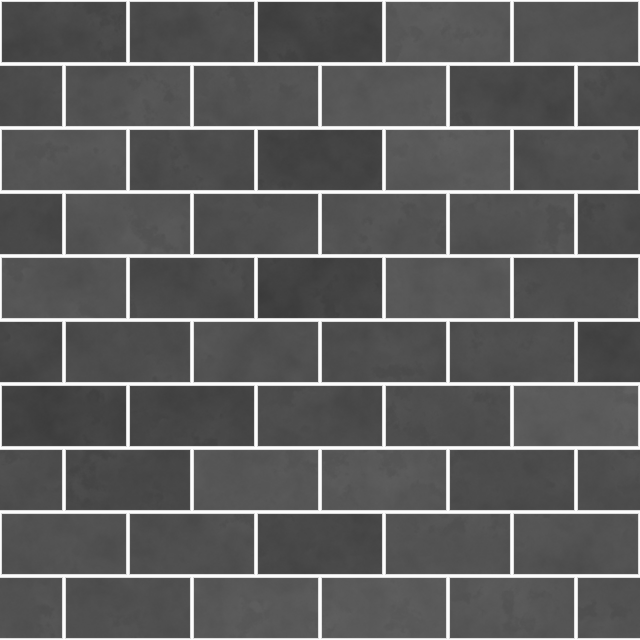
Write a Shadertoy shader that draws this texture.

```glsl
// Charcoal bricks in a half-offset running bond with thin white joints.
// Each brick gets a hashed tone and its own patch of cloudy noise; brick
// indices wrap at the canvas border, so the surface tiles without a seam.

const vec2 BRICK_COUNT = vec2(5.0, 10.0);
const float JOINT_WIDTH = 0.0058;
const vec3 JOINT_COLOR = vec3(0.992);
const vec3 DARK_BRICK = vec3(0.262);
const vec3 LIGHT_BRICK = vec3(0.358);

float hash(vec2 p) {
    return fract(sin(dot(p, vec2(127.1, 311.7))) * 43758.545);
}

float valueNoise(vec2 p) {
    vec2 i = floor(p);
    vec2 f = fract(p);
    f = f * f * (3.0 - 2.0 * f);
    float low = mix(hash(i), hash(i + vec2(1.0, 0.0)), f.x);
    float high = mix(hash(i + vec2(0.0, 1.0)), hash(i + vec2(1.0, 1.0)), f.x);
    return mix(low, high, f.y);
}

// Layered noise, each octave rotated to hide the lattice.
float cloud(vec2 p, int octaves) {
    float sum = 0.0;
    float weight = 0.5;
    float total = 0.0;
    for (int i = 0; i < octaves; i++) {
        sum += weight * valueNoise(p);
        total += weight;
        weight *= 0.58;
        p = mat2(1.6, 1.2, -1.2, 1.6) * p + 7.3;
    }
    return sum / total;
}

// Brick index in xy (wrapped), position inside the brick from 0 to 1 in zw.
vec4 brickCell(vec2 uv, vec2 count) {
    vec2 grid = uv * count;
    float row = floor(grid.y);
    grid.x += 0.5 * mod(row + 1.0, 2.0);
    return vec4(mod(floor(grid), count), fract(grid));
}

// Joint coverage from the distance to the nearest brick border.
float jointMask(vec2 local, vec2 size, float width, float softness) {
    vec2 border = (0.5 - abs(local - 0.5)) * size;
    float edge = min(border.x, border.y) - 0.5 * width;
    return 1.0 - smoothstep(-softness, softness, edge);
}

// Base tone with broad clouds, darker smudges and fine grain.
vec3 brickColor(vec2 id, vec2 position) {
    float tone = hash(id + 3.7);
    vec2 seed = 40.0 * vec2(hash(id + 11.3), hash(id + 23.9));
    float broad = cloud(position * 14.0 + seed, 4) - 0.5;
    float mottled = cloud(position * 38.0 + seed.yx, 5);
    float smudge = smoothstep(0.5, 0.72, mottled) * smoothstep(-0.12, 0.2, broad);
    float grain = valueNoise(position * 420.0 + seed) - 0.5;
    float wear = 0.07 * broad + 0.035 * (mottled - 0.5) - 0.032 * smudge + 0.006 * grain;
    return mix(DARK_BRICK, LIGHT_BRICK, tone) + wear;
}

void mainImage(out vec4 fragColor, in vec2 fragCoord) {
    vec2 uv = fragCoord / iResolution.xy;
    float pixel = 1.0 / min(iResolution.x, iResolution.y);
    vec2 size = 1.0 / BRICK_COUNT;

    vec4 cell = brickCell(uv, BRICK_COUNT);
    vec3 color = brickColor(cell.xy, cell.zw * size);
    float joint = jointMask(cell.zw, size, JOINT_WIDTH, 0.0003 + 0.6 * pixel);

    fragColor = vec4(mix(color, JOINT_COLOR, joint), 1.0);
}
```
